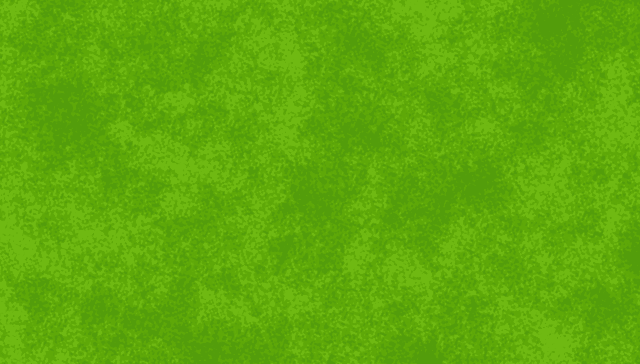
Give the GLSL for this texture, as a Shadertoy shader.

```glsl
const vec3 SHADE_GREEN = vec3(0.325, 0.615, 0.045);
const vec3 LEAF_GREEN  = vec3(0.370, 0.660, 0.030);
const vec3 LIGHT_GREEN = vec3(0.435, 0.725, 0.070);

const int OCTAVES = 6;
const float NOISE_SPREAD = 0.21; // standard deviation of one noise layer

float hash(vec2 p)
{
    vec3 q = fract(vec3(p.xyx) * 0.1031);
    q += dot(q, q.yzx + 33.33);
    return fract((q.x + q.y) * q.z);
}

// Value noise, centred on zero with unit spread
float noise(vec2 p)
{
    vec2 cell = floor(p);
    vec2 f = fract(p);
    f = f * f * (3.0 - 2.0 * f);
    float bottom = mix(hash(cell), hash(cell + vec2(1, 0)), f.x);
    float top = mix(hash(cell + vec2(0, 1)), hash(cell + vec2(1, 1)), f.x);
    return (mix(bottom, top, f.y) - 0.5) / NOISE_SPREAD;
}

mat2 rotation(float angle)
{
    float c = cos(angle), s = sin(angle);
    return mat2(c, s, -s, c);
}

// Layered noise, scaled back to unit spread
float clouds(vec2 p, float gain)
{
    mat2 turn = rotation(0.65);
    float total = 0.0, power = 0.0, amplitude = 1.0;
    for (int i = 0; i < OCTAVES; i++) {
        total += amplitude * noise(p);
        power += amplitude * amplitude;
        amplitude *= gain;
        p = turn * p * 2.0 + 17.3;
    }
    return total * inversesqrt(power);
}

// Shade, leaf and light tones with softened borders
vec3 grassColor(float level, float softness)
{
    float leaf = smoothstep(-0.64 - softness, -0.64 + softness, level);
    float light = smoothstep(0.84 - softness, 0.84 + softness, level);
    return mix(mix(SHADE_GREEN, LEAF_GREEN, leaf), LIGHT_GREEN, light);
}

void mainImage(out vec4 fragColor, in vec2 fragCoord)
{
    vec2 p = fragCoord / iResolution.y;

    // Broad mottling broken up by fine grain
    float patches = clouds(p * 6.0 + 40.0, 0.8);
    float grain = noise(rotation(0.4) * p * 175.0 + 300.0);
    float level = 0.74 * patches + 0.67 * grain;

    fragColor = vec4(grassColor(level, 0.45), 1.0);
}
```
